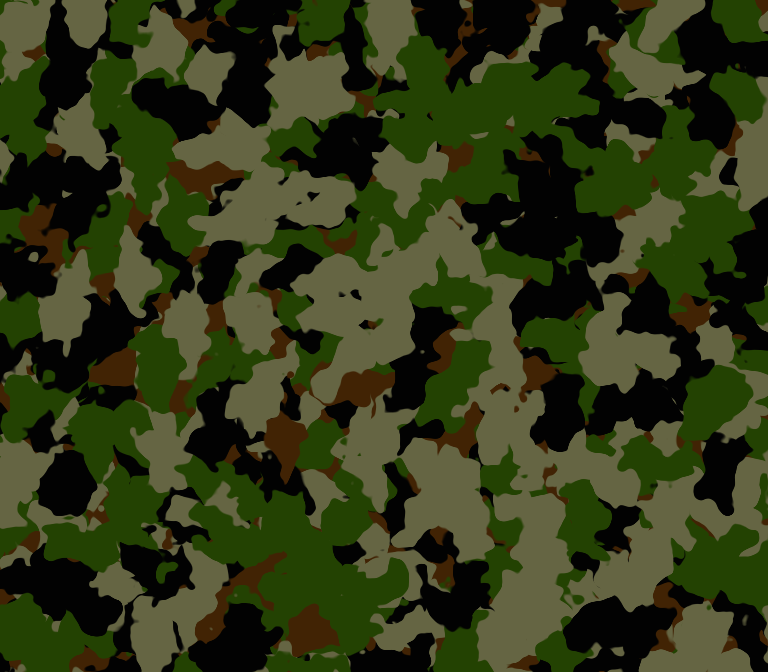
Reproduce this pattern procedurally as a Shadertoy shader.

```glsl
const vec3 KHAKI = vec3(0.395, 0.395, 0.262);
const vec3 BLACK = vec3(0.006);
const vec3 GREEN = vec3(0.138, 0.260, 0.008);
const vec3 BROWN = vec3(0.255, 0.137, 0.015);

const float CELL = 0.095;  // grid spacing, in canvas heights
const int LAYERS = 4;      // patches per grid cell

float hash(vec2 p) {
    return fract(sin(dot(p, vec2(127.1, 311.7))) * 43758.5453);
}

vec2 hash2(vec2 p) {
    return vec2(hash(p), hash(p + 41.3));
}

float valueNoise(vec2 p) {
    vec2 i = floor(p);
    vec2 f = p - i;
    f = f * f * (3.0 - 2.0 * f);
    float low = mix(hash(i), hash(i + vec2(1, 0)), f.x);
    float high = mix(hash(i + vec2(0, 1)), hash(i + vec2(1, 1)), f.x);
    return mix(low, high, f.y);
}

// Centred two-component noise
vec2 wobble(vec2 p) {
    return vec2(valueNoise(p), valueNoise(p + 73.7)) - 0.5;
}

vec2 rotate(vec2 p, float angle) {
    float c = cos(angle), s = sin(angle);
    return vec2(c * p.x - s * p.y, s * p.x + c * p.y);
}

// First-order distance to an ellipse
float ellipseDistance(vec2 p, vec2 radii) {
    float k = length(p / radii);
    float slope = length(p / (radii * radii));
    return k * (k - 1.0) / max(slope, 0.001);
}

// Ellipse with a lobed, ragged outline
float patchDistance(vec2 p, vec2 seed) {
    vec2 size = hash2(seed + 5.1);
    vec2 radii = vec2(mix(0.044, 0.066, size.x), mix(0.025, 0.039, size.y));
    vec2 offset = 60.0 * hash2(seed + 9.4);
    vec2 q = p + 0.042 * wobble(p * 30.0 + offset)
               + 0.017 * wobble(p * 72.0 + offset.yx);
    return ellipseDistance(rotate(q, 6.2832 * hash(seed + 2.6)), radii);
}

vec3 patchColour(float pick) {
    if (pick < 0.34) return KHAKI;
    if (pick < 0.64) return BLACK;
    if (pick < 0.985) return GREEN;
    return BROWN;
}

// Paint one layer of patches in a fixed order of rows and columns
vec3 paintLayer(vec3 colour, vec2 uv, float layer, float softness) {
    vec2 home = floor(uv / CELL);
    for (int y = -1; y <= 1; y++) {
        for (int x = -1; x <= 1; x++) {
            vec2 cell = home + vec2(x, y);
            vec2 seed = cell + 17.0 * layer + 3.7;
            vec2 p = uv - (cell + hash2(seed)) * CELL;
            if (length(p) > CELL) continue;
            float d = patchDistance(p, seed);
            float cover = 1.0 - smoothstep(-softness, softness, d);
            colour = mix(colour, patchColour(hash(seed + 13.9)), cover);
        }
    }
    return colour;
}

void mainImage(out vec4 fragColor, in vec2 fragCoord) {
    vec2 uv = fragCoord / iResolution.y;
    float softness = max(0.0015, 0.7 / iResolution.y);

    // Brown ground, then overlapping patches
    vec3 colour = BROWN;
    for (int i = 0; i < LAYERS; i++) {
        colour = paintLayer(colour, uv, float(i), softness);
    }
    fragColor = vec4(colour, 1.0);
}
```
